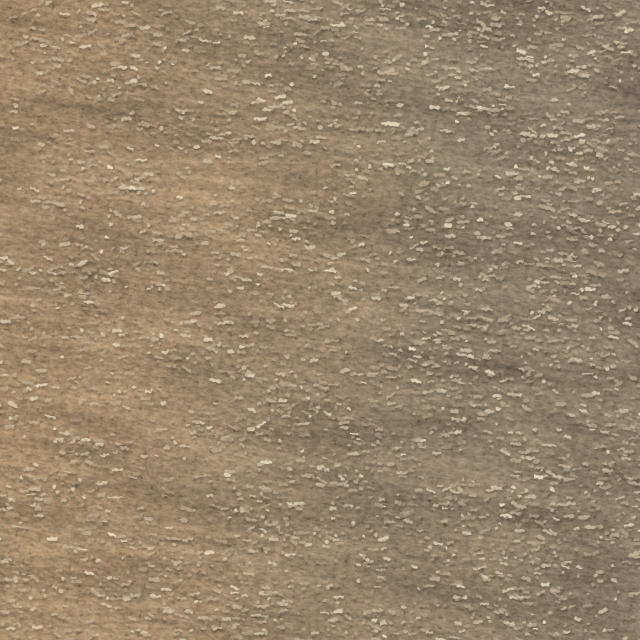
Give the GLSL for this texture, as a Shadertoy shader.

```glsl
// Dry tilled soil strewn with pale straw chips, seen from above.
// Stretched gradient noise makes the furrows and grain; jittered cells
// scatter small blunt chips, each with a soft shadow, in loose clusters.

const vec3 SOIL_WARM = vec3(0.645, 0.540, 0.420);
const vec3 SOIL_GREY = vec3(0.535, 0.480, 0.405);
const vec3 CHIP_TAN = vec3(0.715, 0.630, 0.525);
const vec3 CHIP_CREAM = vec3(0.920, 0.870, 0.760);
const float FURROW_TILT = -0.13;    // radians
const float CHIP_TILT = 0.07;       // relative to the furrows
const float CHIP_SPREAD = 0.6;      // range of chip angles
const vec2 CHIP_CELL = vec2(0.019, 0.012);
const vec2 STRAW_CELL = vec2(0.17, 0.11);
const float CHIP_DENSITY = 0.36;
const float STRAW_DENSITY = 0.13;
const float EDGE = 0.0015;          // softness of chip outlines
const float SHADOW = 0.14;
const int CHIP_LAYERS = 3;

vec3 hash3(vec2 p) {
    vec3 h = fract(p.xyx * vec3(0.1031, 0.1030, 0.0973));
    h += dot(h, h.yxz + 33.33);
    return fract((h.xxy + h.yzz) * h.zyx);
}

float gradDot(vec2 cell, vec2 offset) {
    float angle = 6.2832 * hash3(cell).x;
    return dot(vec2(cos(angle), sin(angle)), offset);
}

// Gradient noise, roughly -0.7 to 0.7
float noise(vec2 p) {
    vec2 i = floor(p), f = p - i;
    vec2 u = f * f * f * (f * (f * 6.0 - 15.0) + 10.0);
    vec2 e = vec2(0.0, 1.0);
    return mix(mix(gradDot(i, f), gradDot(i + e.yx, f - e.yx), u.x),
               mix(gradDot(i + e.xy, f - e.xy), gradDot(i + e.yy, f - e.yy), u.x), u.y);
}

mat2 rotation(float a) {
    float c = cos(a), s = sin(a);
    return mat2(c, -s, s, c);
}

// Coverage of a blunt chip: a capsule within the given half size
float chip(vec2 p, vec2 halfSize, float edge) {
    float core = max(halfSize.x - halfSize.y, 0.0);
    float d = length(vec2(max(abs(p.x) - core, 0.0), p.y)) - halfSize.y;
    return 1.0 - smoothstep(-edge, edge, d);
}

// Chips lie thicker in patches and towards the right
float litter(vec2 p) {
    float patches = noise(p * vec2(7.0, 15.0)) + 0.9 * noise(p * vec2(20.0, 42.0) + 7.0);
    return clamp(0.85 + 1.7 * patches + 0.4 * (p.x - 0.5), 0.06, 2.4);
}

// Lays one layer of chips, shadows first, over the colour
vec3 scatter(vec3 color, vec2 p, vec2 cellSize, vec2 minHalf, vec2 maxHalf,
             float density, float seed) {
    vec2 home = floor(p / cellSize);
    float shade = 0.0, cover = 0.0;
    vec3 chipColor = CHIP_TAN;
    for (int y = -1; y <= 1; y++)
    for (int x = -1; x <= 1; x++) {
        vec2 cell = home + vec2(x, y);
        vec3 place = hash3(cell + seed);
        vec2 center = (cell + place.xy) * cellSize;
        if (place.z > density * litter(center)) continue;
        vec3 kind = hash3(cell + seed + 57.3);
        vec3 look = hash3(cell + seed + 113.7);
        float turn = CHIP_TILT + CHIP_SPREAD * (kind.x - 0.5) * (0.3 + 2.0 * look.z * look.z);
        vec2 halfSize = mix(minHalf, maxHalf, vec2(kind.y * kind.y, kind.z));
        vec2 local = rotation(turn) * (p - center);
        float c = chip(local, halfSize, EDGE) * mix(0.35, 1.0, look.x);
        shade = max(shade, chip(local + vec2(-0.001, 0.0036), halfSize, 2.0 * EDGE));
        if (c > cover) {
            cover = c;
            chipColor = mix(CHIP_TAN, CHIP_CREAM, look.y * sqrt(look.y));
        }
    }
    color *= 1.0 - SHADOW * shade;
    return mix(color, chipColor, cover);
}

vec3 soil(vec2 uv, vec2 p) {
    float side = uv.x + 0.3 * noise(uv * 2.3 + 4.0) + 0.12 * (uv.y - 0.5);
    vec3 color = mix(SOIL_WARM, SOIL_GREY, smoothstep(-0.15, 1.1, side));
    vec2 bent = p + vec2(0.0, 0.008 * noise(p * 6.0));
    float furrows = 0.12 * noise(bent * vec2(2.5, 22.0)) + 0.11 * noise(bent * vec2(7.0, 60.0))
                  + 0.08 * noise(bent * vec2(17.0, 110.0));
    float blotches = 0.13 * noise(p * vec2(5.0, 9.0) + 13.0);
    float crumbs = 0.16 * noise(p * vec2(55.0, 125.0));
    float grain = 0.15 * noise(p * vec2(110.0, 210.0)) + 0.10 * noise(p * vec2(230.0, 330.0));
    float pits = smoothstep(0.25, 0.6, noise(p * vec2(120.0, 190.0) + 31.0));
    return color * (1.0 + furrows + blotches + crumbs + grain - 0.17 * pits);
}

void mainImage(out vec4 fragColor, in vec2 fragCoord) {
    vec2 uv = fragCoord / iResolution.y;
    vec2 p = rotation(FURROW_TILT) * uv;   // furrows run along p.x
    vec3 color = soil(uv, p);

    // Ragged warp keeps the chips from looking cut out
    vec2 ragged = p + 0.0026 * vec2(noise(p * 190.0), noise(p * 190.0 + 19.0));
    for (int i = 0; i < CHIP_LAYERS; i++) {
        float seed = 17.0 + 41.0 * float(i);
        color = scatter(color, ragged + 0.0037 * float(i), CHIP_CELL,
                        vec2(0.0023, 0.0013), vec2(0.0095, 0.0030), CHIP_DENSITY, seed);
    }
    // A few longer straws
    color = scatter(color, ragged, STRAW_CELL, vec2(0.012, 0.0016),
                    vec2(0.028, 0.0028), STRAW_DENSITY, 211.0);
    fragColor = vec4(color, 1.0);
}
```
